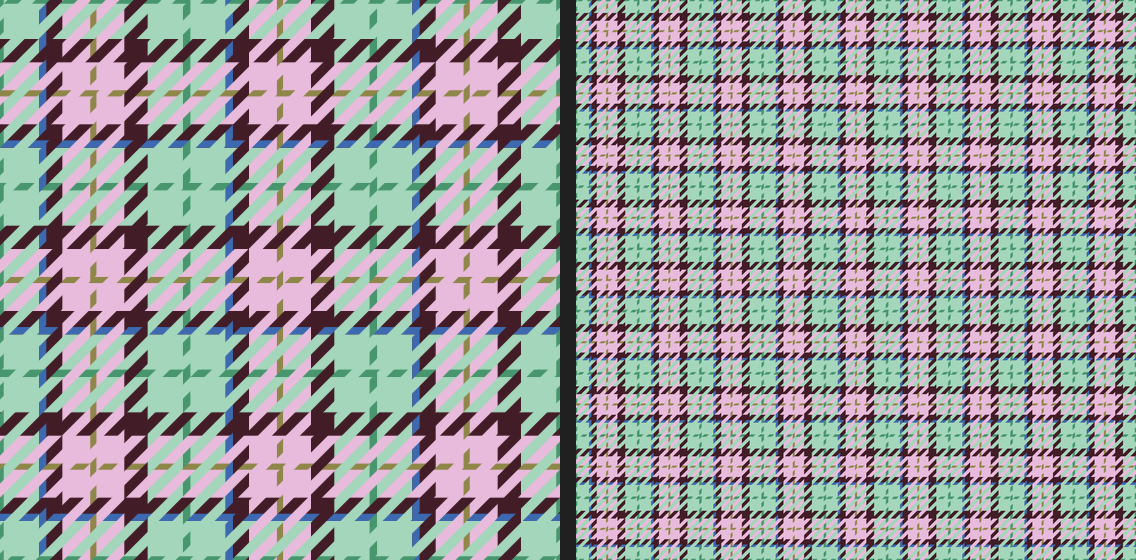
Left, the tile; right, the same tile 3 across and 3 down.
Give the GLSL for this pattern, as a Shadertoy shader.

```glsl
const float REPEATS = 3.0;          // setts across and down
const float TWILL_RIBS = 20.0;      // diagonal ribs across the canvas
const float TWILL_CENTRE = 0.52;    // middle of the weft float in one rib
const float WEFT_SHARE = 0.5;       // part of a rib where the weft is on top

// Sett measures, as fractions of one repeat
const float PINK_HALF = 0.166;
const float DARK_OUTER = 0.291;
const float OLIVE_HALF = 0.0165;
const float GREEN_HALF = 0.020;
const float BLUE_CENTRE = 0.2285;
const float BLUE_HALF = 0.0195;

const vec3 MINT = vec3(0.64, 0.84, 0.73);
const vec3 PINK = vec3(0.91, 0.73, 0.86);
const vec3 DARK = vec3(0.26, 0.11, 0.15);
const vec3 GREEN = vec3(0.28, 0.59, 0.43);
const vec3 BLUE = vec3(0.24, 0.41, 0.69);
const vec3 OLIVE = vec3(0.56, 0.53, 0.29);

// Smoothed coverage of a band with the given half width
float band(float dist, float halfWidth, float blur) {
    return clamp(0.5 + (halfWidth - dist) / blur, 0.0, 1.0);
}

// Thread colour at a position along the sett, shared by warp and weft
vec3 threadColour(float position, float pixel) {
    float t = fract(position * REPEATS);
    float fromCentre = abs(t - 0.5);
    float blur = pixel * REPEATS;

    vec3 colour = mix(MINT, DARK, band(fromCentre, DARK_OUTER, blur));
    colour = mix(colour, BLUE, band(abs(t - BLUE_CENTRE), BLUE_HALF, blur));
    colour = mix(colour, PINK, band(fromCentre, PINK_HALF, blur));
    colour = mix(colour, OLIVE, band(fromCentre, OLIVE_HALF, blur));
    return mix(colour, GREEN, band(0.5 - fromCentre, GREEN_HALF, blur));
}

// 1 where the weft lies over the warp, in rising diagonal ribs
float weftOnTop(vec2 uv, vec2 pixel) {
    float rib = fract((uv.x - uv.y) * TWILL_RIBS - TWILL_CENTRE + 0.5);
    return band(abs(rib - 0.5), 0.5 * WEFT_SHARE, length(pixel) * TWILL_RIBS);
}

void mainImage(out vec4 fragColor, in vec2 fragCoord) {
    vec2 pixel = 1.0 / iResolution.xy;
    vec2 uv = fragCoord * pixel;

    vec3 warp = threadColour(uv.x, pixel.x);
    vec3 weft = threadColour(uv.y, pixel.y);
    fragColor = vec4(mix(warp, weft, weftOnTop(uv, pixel)), 1.0);
}
```
